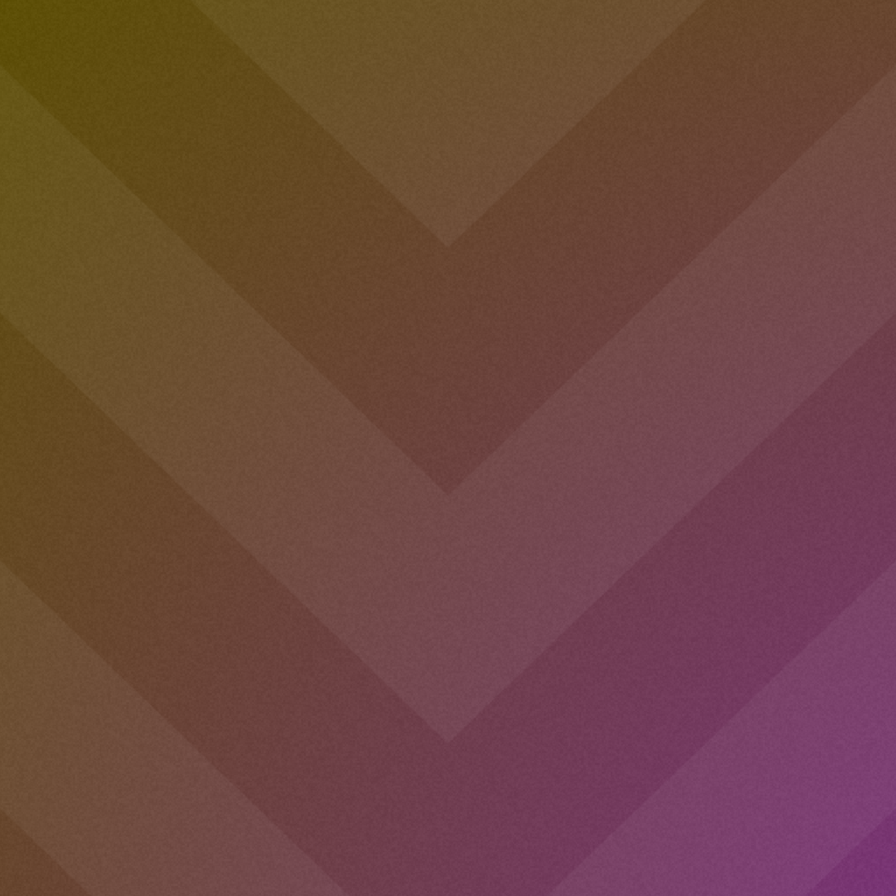
Give the GLSL for this background, as a WebGL 2 fragment shader.

```glsl
#version 300 es
precision highp float;
// Broad V-shaped chevron bands, alternately plain and faintly veiled with white,
// over a gently curved olive-to-plum gradient with fine grain.
// Bands come from a folded coordinate and a repeated signed distance.

uniform vec2 u_resolution;
out vec4 fragColor;

float hash(vec2 p) {
    vec3 q = fract(p.xyx * vec3(0.1031, 0.1030, 0.0973));
    q += dot(q, q.yzx + 33.33);
    return fract((q.x + q.y) * q.z);
}

float valueNoise(vec2 p) {
    vec2 cell = floor(p);
    vec2 f = fract(p);
    f = f * f * (3.0 - 2.0 * f);
    float low = mix(hash(cell), hash(cell + vec2(1, 0)), f.x);
    float high = mix(hash(cell + vec2(0, 1)), hash(cell + vec2(1, 1)), f.x);
    return mix(low, high, f.y);
}

// Signed distance to the pale bands, positive inside; tips point down.
float chevronDistance(vec2 uv) {
    const float period = 0.553;
    const float slope = 0.961;
    float depth = 1.0 - uv.y + slope * abs(uv.x - 0.5);
    float fold = abs(fract(depth / period + 0.25) - 0.5);
    return (0.25 - fold) * period / length(vec2(1.0, slope));
}

void main() {
    vec2 uv = gl_FragCoord.xy / u_resolution;
    float pixel = 1.0 / min(u_resolution.x, u_resolution.y);

    // Wide radial gradient centred beyond the lower right corner
    vec3 olive = vec3(0.365, 0.312, 0.020);
    vec3 plum = vec3(0.475, 0.205, 0.460);
    float glow = (1.909 - distance(uv, vec2(1.35, -0.35))) / 1.414;
    vec3 color = mix(olive, plum, glow);

    // Pale veil over every second band
    float softness = max(0.0015, 0.7 * pixel);
    float band = smoothstep(-softness, softness, chevronDistance(uv));
    color = mix(color, vec3(1.0), 0.045 * band);

    // Fine grain in two sizes
    float grain = 0.6 * valueNoise(uv * 400.0) + 0.4 * hash(floor(uv * 512.0));
    color += 0.042 * (grain - 0.5);

    fragColor = vec4(clamp(color, 0.0, 1.0), 1.0);
}
```
